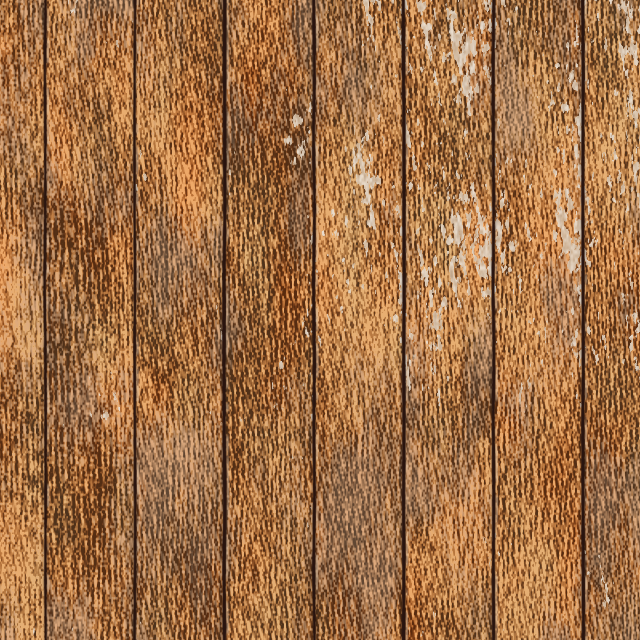
Reproduce this texture procedurally as a WebGL 2 fragment shader.

```glsl
#version 300 es
precision highp float;

#define BOARD_WIDTH 0.1401
#define SEAM_OFFSET 0.0705
#define SEAM_WIDTH 0.0046
#define SEAM_WANDER 0.0016
#define GRAIN_LINES 18.0
#define GRAIN_WANDER 2.6
#define GRAIN_DEPTH 0.5
#define SPECKLE 0.8
#define BLOTCH 0.85
#define WEATHERING 0.8
#define PAINT_LEVEL 0.535
#define PAINT_BARE 0.69

uniform vec2 u_resolution;
out vec4 fragColor;

const vec3 SEAM_DARK = vec3(0.16, 0.08, 0.06);
const vec3 BROWN = vec3(0.46, 0.26, 0.12);
const vec3 TAN = vec3(0.72, 0.47, 0.25);
const vec3 HONEY = vec3(0.91, 0.68, 0.44);
const vec3 GREY_WOOD = vec3(0.65, 0.50, 0.38);
const vec3 PAINT_WARM = vec3(0.88, 0.77, 0.65);
const vec3 PAINT_COOL = vec3(0.88, 0.85, 0.81);

float hash(vec2 p) {
  return fract(sin(dot(p, vec2(127.1, 311.7))) * 43758.5453);
}

float noise(vec2 p) {
  vec2 i = floor(p);
  vec2 f = fract(p);
  f = f * f * (3.0 - 2.0 * f);
  return mix(mix(hash(i), hash(i + vec2(1, 0)), f.x),
             mix(hash(i + vec2(0, 1)), hash(i + vec2(1, 1)), f.x), f.y);
}

float fbm(vec2 p) {
  float sum = 0.0;
  float weight = 0.533;
  for (int i = 0; i < 4; i++) {
    sum += weight * noise(p);
    p = p * 2.03 + 17.3;
    weight *= 0.5;
  }
  return sum;
}

// Growth lines that drift along the board, 0 in the dark lines
float grainLines(vec2 p, float seed) {
  float drift = noise(vec2(p.x * 2.0 + seed, p.y * 3.5)) - 0.5;
  float ripple = noise(vec2(p.x * 9.0 + seed, p.y * 16.0)) - 0.5;
  float phase = p.x * GRAIN_LINES + GRAIN_WANDER * drift + 0.5 * ripple;
  float ring = 0.5 + 0.5 * sin(6.2832 * phase);
  float strength = smoothstep(0.2, 0.7, noise(vec2(p.x * 4.0 - seed, p.y * 7.0)));
  return mix(0.5, ring, 0.3 + 0.7 * strength);
}

vec3 woodColor(vec2 uv, vec2 p, float seed) {
  vec2 q = uv + vec2(seed, seed * 0.37);
  float fibre = noise(q * vec2(330.0, 50.0)) - 0.5;
  float fleck = noise(q * vec2(400.0, 260.0)) - 0.5;
  float blotch = fbm(q * vec2(13.0, 5.0)) - 0.5;
  float tone = 0.59 + GRAIN_DEPTH * (grainLines(p, seed) - 0.5);
  tone += SPECKLE * (0.9 * fibre + 1.1 * fleck) + BLOTCH * blotch;
  tone += 0.12 * (hash(vec2(seed, 4.0)) - 0.5);

  vec3 color = mix(BROWN, TAN, smoothstep(0.1, 0.48, tone));
  color = mix(color, HONEY, smoothstep(0.48, 0.84, tone));
  color *= 1.0 - 0.3 * smoothstep(0.2, -0.1, tone);

  // Reddish and golden drifts of the old stain
  float hue = fbm(q * vec2(20.0, 7.0) + 31.0) - 0.5;
  color += hue * vec3(0.08, -0.06, -0.1);

  // Worn patches turn grey and keep the grain
  float worn = fbm(q * vec2(16.0, 6.0) + 73.0) + 0.35 * fleck;
  vec3 grey = GREY_WOOD * (0.6 + 0.72 * clamp(tone, 0.0, 1.0));
  return mix(color, grey, WEATHERING * smoothstep(0.46, 0.68, worn));
}

// Flaking paint, thickest on the upper right boards
float paintCover(vec2 uv, vec2 p, float seed) {
  vec2 q = uv + vec2(seed, seed * 0.61);
  float zone = smoothstep(0.25, 0.75, uv.x) * smoothstep(0.18, 0.5, uv.y);
  float edge = smoothstep(0.3, 0.49, abs(p.x - 0.5));
  float clump = fbm(q * vec2(15.0, 6.5) + 11.0);
  float flake = fbm(q * vec2(150.0, 60.0));
  float cover = 0.5 * clump + 0.5 * flake + 0.025 * edge;
  float level = mix(PAINT_BARE, PAINT_LEVEL, zone);
  return smoothstep(level, level + 0.045, cover);
}

void main() {
  vec2 uv = gl_FragCoord.xy / u_resolution;
  float pixel = 1.0 / u_resolution.x;

  // Board layout with slightly crooked seams
  float across = (uv.x - SEAM_OFFSET) / BOARD_WIDTH;
  float seam = floor(across + 0.5);
  float wander = noise(vec2(seam * 7.0, uv.y * 9.0)) - 0.5;
  across += SEAM_WANDER * wander / BOARD_WIDTH;
  float seed = floor(across) * 5.7 + 40.0;
  vec2 p = vec2(fract(across), uv.y);

  vec3 color = woodColor(uv, p, seed);
  float tint = noise(uv * vec2(300.0, 160.0));
  vec3 paint = mix(PAINT_WARM, PAINT_COOL, tint) * (0.9 + 0.16 * tint);
  color = mix(color, paint, 0.92 * paintCover(uv, p, seed));

  // Dark gaps with a soft shade and a broken bright rim
  float gap = (across - seam) * BOARD_WIDTH;
  float ragged = noise(vec2(seam * 3.0, uv.y * 55.0));
  float halfWidth = SEAM_WIDTH * (0.3 + 0.2 * hash(vec2(seam, 2.0)) + 0.16 * ragged);
  float away = abs(gap) - halfWidth;
  color *= 1.0 - 0.25 * exp(-max(away, 0.0) / 0.002);
  float rim = smoothstep(0.003, 0.001, abs(away - 0.002)) * step(0.0, gap);
  color = mix(color, PAINT_WARM, 0.5 * rim * smoothstep(0.4, 0.8, ragged));
  color = mix(color, SEAM_DARK, 1.0 - smoothstep(-pixel, pixel, away));

  fragColor = vec4(clamp(color, 0.0, 1.0), 1.0);
}
```
